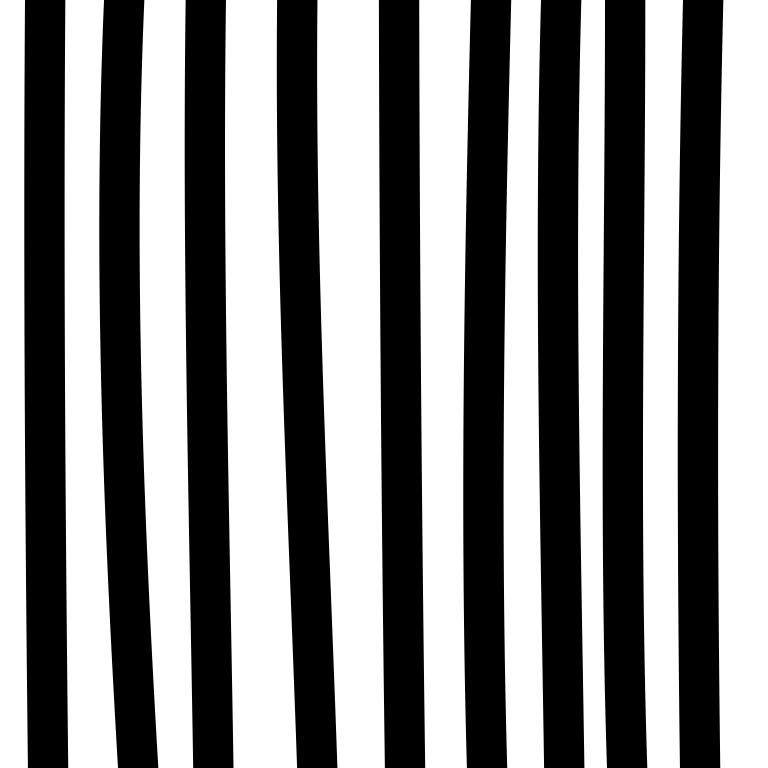
A three.js fragment shader for this pattern:

```glsl
// Nine black hand-drawn vertical stripes of equal width on white.
// Each centre line is a gentle cubic in height with its own lean, bow and twist;
// the distance to the nearest centre line gives the antialiased ink.

varying vec2 vUv;

const vec3 PAPER = vec3(1.0);
const vec3 INK = vec3(0.0);
const float STRIPE_WIDTH = 0.0525;

// One value per stripe, left to right, grouped in threes.
const mat3 CENTRE = mat3(0.0584, 0.1580, 0.2692,
                         0.3945, 0.5220, 0.6301,
                         0.7273, 0.8112, 0.9089);
// Sideways drift of each stripe, in thousandths of the canvas.
const float DRIFT_UNIT = 0.001;
const mat3 LEAN = mat3(-2.3, -11.7, -7.1,
                       -16.5, -3.9, 4.3,
                       -4.6, 2.2, 1.6);
const mat3 BOW = mat3(2.3, 12.8, 3.7,
                      5.6, 1.5, 6.7,
                      5.4, 4.1, 4.7);
const mat3 TWIST = mat3(0.4, 2.6, 2.2,
                        3.5, 0.0, -1.7,
                        2.6, -3.5, 0.4);

// Horizontal distance from p to the nearest stripe centre line.
float nearestCentreLine(vec2 p) {
  float height = 2.0 * p.y - 1.0;
  float nearest = 1.0;
  for (int i = 0; i < 3; i++) {
    for (int j = 0; j < 3; j++) {
      float drift = height * (LEAN[i][j] + height * (BOW[i][j] + height * TWIST[i][j]));
      float centre = CENTRE[i][j] + DRIFT_UNIT * drift;
      nearest = min(nearest, abs(p.x - centre));
    }
  }
  return nearest;
}

void main() {
  float edge = nearestCentreLine(vUv) - 0.5 * STRIPE_WIDTH;

  // Blend across one screen sample at the stripe edge.
  float sampleWidth = max(fwidth(vUv.x), 1e-5);
  float ink = clamp(0.5 - edge / sampleWidth, 0.0, 1.0);

  gl_FragColor = vec4(mix(PAPER, INK, ink), 1.0);
}
```
